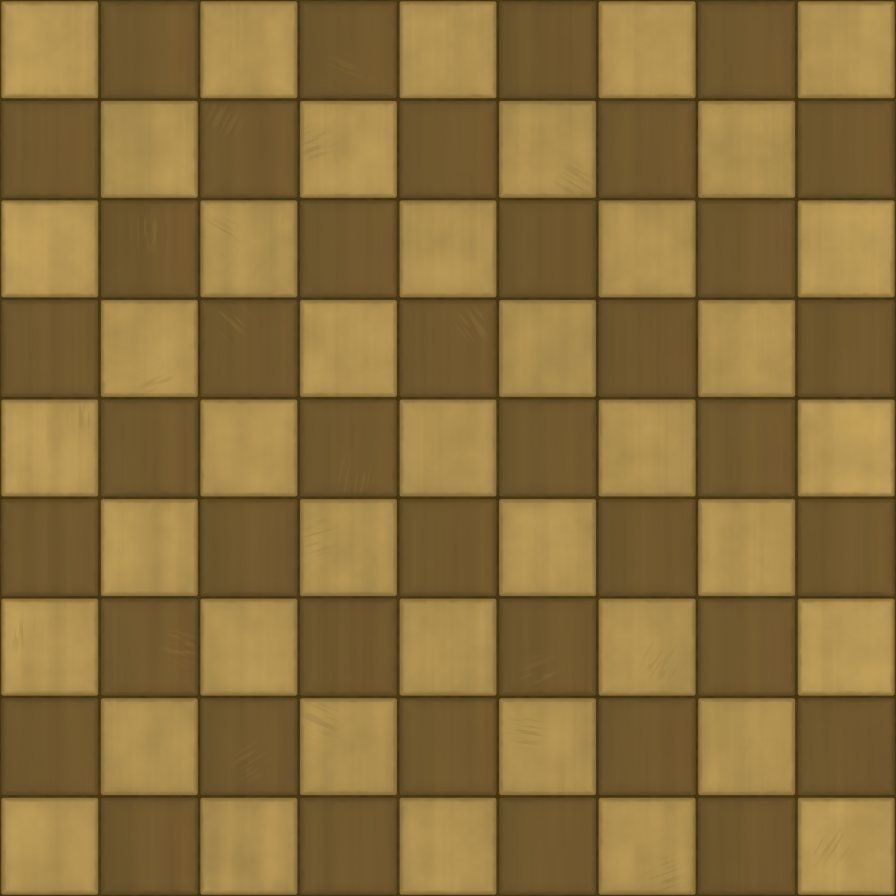
Write a Shadertoy shader that draws this pattern.

```glsl
// Nine by nine checkerboard of tan and brown wooden tiles with dark joints.
// Each tile is a rounded box distance shaded from joint to rim to face;
// value noise adds vertical grain, blotches and a few scuffed patches.

float hash(vec2 p) {
    vec3 q = fract(p.xyx * vec3(0.1031, 0.1030, 0.0973));
    q += dot(q, q.yzx + 33.33);
    return fract((q.x + q.y) * q.z);
}

float noise(vec2 p) {
    vec2 i = floor(p), f = fract(p);
    f = f * f * (3.0 - 2.0 * f);
    return mix(mix(hash(i), hash(i + vec2(1, 0)), f.x),
               mix(hash(i + vec2(0, 1)), hash(i + vec2(1, 1)), f.x), f.y);
}

float fbm(vec2 p) {
    float sum = 0.0, amp = 0.5;
    for (int k = 0; k < 4; k++) {
        sum += amp * noise(p);
        p = p * 2.03 + 17.1;
        amp *= 0.5;
    }
    return sum / 0.9375;
}

float roundedBox(vec2 p, float halfSize, float radius) {
    vec2 q = abs(p) - halfSize + radius;
    return length(max(q, 0.0)) + min(max(q.x, q.y), 0.0) - radius;
}

// Fine slanted strokes inside a small soft spot on some of the tiles
float scuff(vec2 local, vec2 cell) {
    float seed = hash(cell + 71.0);
    vec2 center = vec2(hash(cell + 13.0), hash(cell + 29.0)) * 0.7 - 0.35;
    float angle = 6.283 * hash(cell + 47.0);
    vec2 dir = vec2(cos(angle), sin(angle));
    vec2 q = local - center;
    vec2 along = vec2(dot(q, dir), dot(q, vec2(-dir.y, dir.x)));
    float strokes = smoothstep(0.5, 0.8, noise(along * vec2(4.0, 42.0) + seed * 90.0));
    return step(0.72, seed) * strokes * smoothstep(0.26, 0.05, length(q));
}

void mainImage(out vec4 fragColor, in vec2 fragCoord) {
    vec2 p = 9.0 * fragCoord / iResolution.xy;
    vec2 cell = floor(p), local = fract(p) - 0.5;
    float aa = 9.0 / iResolution.y;
    bool isLight = mod(cell.x + cell.y, 2.0) < 0.5;

    // Vertical grain, broad bands with finer fibres
    float bands = noise(vec2(p.x * 7.0, p.y * 0.3)) - 0.5;
    float fibres = noise(vec2(p.x * 26.0, p.y * 0.9 + 40.0)) - 0.5;
    float blotch = fbm(p * 3.2 + 5.0) - 0.5;
    float tone = hash(cell + 3.0) - 0.5;

    // Tile face, with darker clouds on the light wood
    vec3 face, rim;
    if (isLight) {
        face = vec3(0.685, 0.565, 0.318);
        face *= 1.0 + 0.07 * bands + 0.025 * fibres + 0.13 * blotch + 0.04 * tone;
        face *= 1.0 + 0.05 * smoothstep(3.0, 4.5, abs(p.x - 4.5));
        rim = vec3(0.54, 0.44, 0.235);
    } else {
        face = mix(vec3(0.425, 0.338, 0.178), vec3(0.455, 0.347, 0.184), local.x + 0.5);
        face *= 1.0 + 0.07 * bands + 0.03 * fibres + 0.03 * blotch + 0.02 * tone;
        rim = vec3(0.36, 0.29, 0.145);
    }
    face *= 1.0 + (isLight ? -0.07 : 0.09) * scuff(local, cell);

    // Soft worn rim, then the joint between tiles
    float edge = roundedBox(local, 0.487, 0.025);
    float wear = 0.025 * (fbm(p * 9.0) - 0.5);
    vec3 color = mix(face, rim, 0.85 * smoothstep(-0.055, -0.005, edge + wear));
    color *= 1.0 - 0.05 * smoothstep(-0.16, 0.0, edge);
    vec3 joint = vec3(0.27, 0.205, 0.075) * (0.95 + 0.15 * noise(p * 14.0));
    color = mix(color, joint, smoothstep(-0.7 * aa, 0.7 * aa, edge));

    fragColor = vec4(color, 1.0);
}
```
